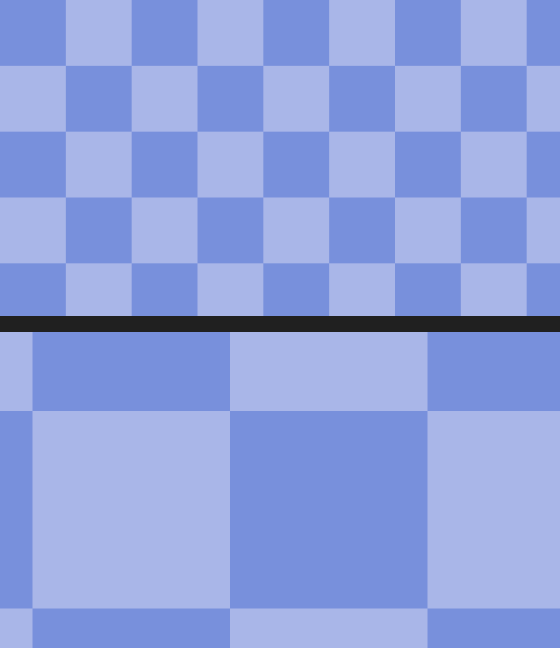
Top: the whole. Bottom: its middle third, enlarged.
This pattern is drawn by a Shadertoy shader. Its source:

```glsl
// Signed distance to the nearest cell edge: positive in even cells, negative in odd ones
vec2 cellWave(vec2 p) {
    return abs(mod(p - 0.5, 2.0) - 1.0) - 0.5;
}

void mainImage(out vec4 fragColor, in vec2 fragCoord) {
    // Square cells counted from the top left corner, 4.8 to the canvas height
    float cellsPerPixel = 4.8 / iResolution.y;
    vec2 p = vec2(fragCoord.x, iResolution.y - fragCoord.y) * cellsPerPixel;

    // One pixel wide edge smoothing; the product of both axes alternates the squares
    vec2 side = clamp(2.0 * cellWave(p) / cellsPerPixel, -1.0, 1.0);
    float checker = 0.5 + 0.5 * side.x * side.y;

    vec3 paleBlue = vec3(0.663, 0.714, 0.910);
    vec3 deepBlue = vec3(0.471, 0.565, 0.863);
    fragColor = vec4(mix(paleBlue, deepBlue, checker), 1.0);
}
```
